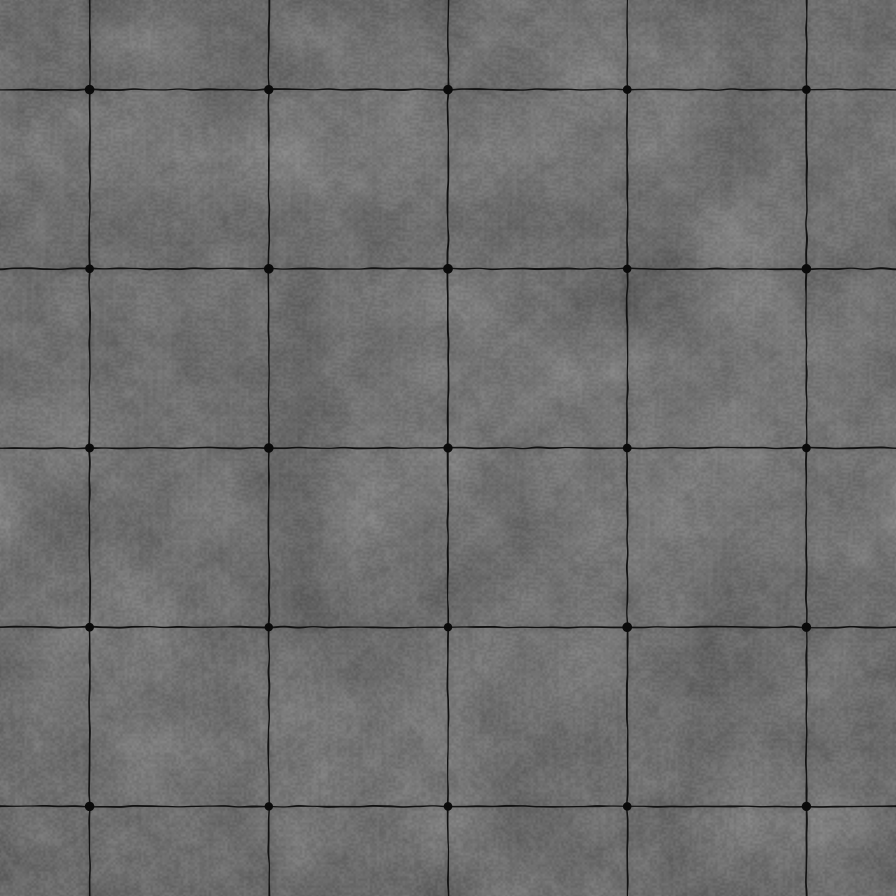
This texture is drawn by a WebGL 1 fragment shader. Its source:

```glsl
precision highp float;
// Grey concrete slabs in a 5 by 5 grid: thin dark joints, round dots at the crossings.

uniform vec2 u_resolution;

const float REPEATS = 5.0;           // slabs across and down
const float JOINT_HALF = 0.0009;     // half width of a joint
const float JOINT_WEAR = 0.0005;     // variation of that half width
const float JOINT_WOBBLE = 0.0013;   // sideways wander of a joint
const float JOINT_FREQ = 60.0;       // wander cells along a joint
const float DOT_RADIUS = 0.0050;
const float DOT_WEAR = 0.0008;
const float GRIME_REACH = 0.0045;    // falloff of dirt beside the joints
const float GRIME_DEPTH = 0.055;
const float CLOUD_FREQ = 12.0;       // cells of the broadest mottling
const float CLOUD_GAIN = 0.68;
const float CLOUD_CONTRAST = 0.21;
const float GRAIN_FREQ = 384.0;
const float GRAIN_CONTRAST = 0.065;
const float SLAB_CONTRAST = 0.008;   // tone shift from slab to slab
const vec3 CONCRETE = vec3(0.445);
const vec3 JOINT_COLOR = vec3(0.07);
const vec3 DOT_COLOR = vec3(0.04);

float hash(vec2 p) {
  return fract(sin(dot(p, vec2(127.1, 311.7))) * 43758.5453);
}

// Value noise that wraps after `period` cells.
float noise(vec2 p, vec2 period, float seed) {
  vec2 i = floor(p);
  vec2 f = fract(p);
  f = f * f * (3.0 - 2.0 * f);
  vec2 lo = mod(i, period) + seed;
  vec2 hi = mod(i + 1.0, period) + seed;
  return mix(mix(hash(lo), hash(vec2(hi.x, lo.y)), f.x),
             mix(hash(vec2(lo.x, hi.y)), hash(hi), f.x), f.y);
}

// Wrapping fractal noise, normalised to 0..1.
float clouds(vec2 uv) {
  float sum = 0.0;
  float total = 0.0;
  float weight = 1.0;
  float freq = CLOUD_FREQ;
  for (int octave = 0; octave < 5; octave++) {
    sum += weight * noise(uv * freq, vec2(freq), 17.3 * float(octave));
    total += weight;
    weight *= CLOUD_GAIN;
    freq *= 2.0;
  }
  return sum / total;
}

// Antialiased fill of a shape from its signed distance.
float coverage(float dist, float pixel) {
  return clamp(0.5 - dist / pixel, 0.0, 1.0);
}

// Distance from the wandering centre line of a joint.
float jointDistance(float offset, float along, float row, float seed) {
  float wander = noise(vec2(along * JOINT_FREQ, row), vec2(JOINT_FREQ, REPEATS), seed);
  return abs(offset + (wander - 0.5) * JOINT_WOBBLE);
}

float jointHalfWidth(float along, float row, float seed) {
  float wear = noise(vec2(along * JOINT_FREQ, row), vec2(JOINT_FREQ, REPEATS), seed);
  return JOINT_HALF + (wear - 0.5) * JOINT_WEAR;
}

void main() {
  vec2 uv = gl_FragCoord.xy / u_resolution;
  float pixel = 1.0 / min(u_resolution.x, u_resolution.y);

  // Joints run through the middle of each cell and cross at its centre.
  vec2 cell = floor(uv * REPEATS);
  vec2 local = (fract(uv * REPEATS) - 0.5) / REPEATS;
  vec2 slab = mod(floor(uv * REPEATS + 0.5), REPEATS);

  // Mottled concrete with fine grain
  float tone = (clouds(uv) - 0.5) * CLOUD_CONTRAST;
  tone += (noise(uv * GRAIN_FREQ, vec2(GRAIN_FREQ), 91.7) - 0.5) * GRAIN_CONTRAST;
  tone += (hash(slab + 5.3) - 0.5) * SLAB_CONTRAST;

  // Joints and the patchy grime along them
  float vertical = jointDistance(local.x, uv.y, cell.x, 31.1);
  float horizontal = jointDistance(local.y, uv.x, cell.y, 57.9);
  float nearest = min(vertical, horizontal);
  float patches = noise(uv * 40.0, vec2(40.0), 73.5);
  tone -= GRIME_DEPTH * patches * exp(-nearest / GRIME_REACH);

  float joint = max(
    coverage(vertical - jointHalfWidth(uv.y, cell.x, 41.7), pixel),
    coverage(horizontal - jointHalfWidth(uv.x, cell.y, 67.3), pixel));

  // Dots at the crossings, each a little different in size
  float radius = DOT_RADIUS + (hash(cell + 11.9) - 0.5) * DOT_WEAR;
  float spot = coverage(length(local) - radius, pixel);

  vec3 color = CONCRETE + tone;
  color = mix(color, JOINT_COLOR, joint);
  color = mix(color, DOT_COLOR, spot);
  gl_FragColor = vec4(color, 1.0);
}
```
